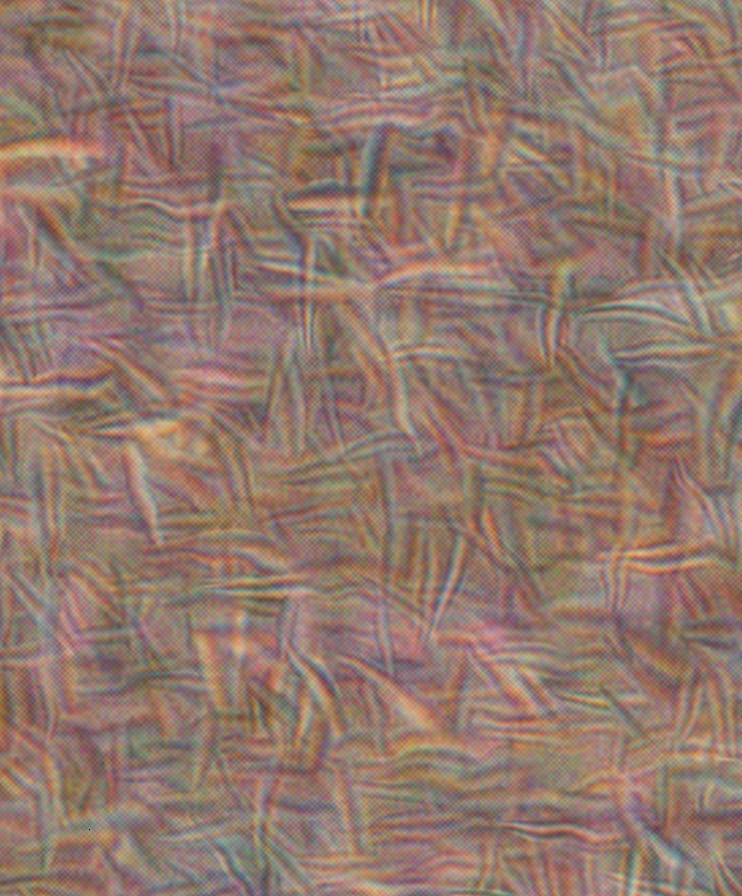
Write a Shadertoy shader that draws this texture.

```glsl
vec3 hash3(vec3 p) {
    p = fract(p * vec3(0.1031, 0.1030, 0.0973));
    p += dot(p, p.yxz + 33.33);
    return fract((p.xxy + p.yxx) * p.zyx);
}

vec3 colorNoise(vec2 p, float seed) {
    vec2 cell = floor(p), f = fract(p);
    f = f * f * (3.0 - 2.0 * f);
    vec3 low = mix(hash3(vec3(cell, seed)), hash3(vec3(cell + vec2(1, 0), seed)), f.x);
    vec3 high = mix(hash3(vec3(cell + vec2(0, 1), seed)), hash3(vec3(cell + 1.0, seed)), f.x);
    return mix(low, high, f.y) - 0.5;
}

// Mostly level strokes, some upright, the rest falling to the right
float strokeAngle(float pick, float spread) {
    float angle = pick < 0.5 ? 0.0 : pick < 0.75 ? 1.57 : -0.85;
    return angle + (spread - 0.5) * (pick < 0.5 ? 0.5 : 0.6);
}

// Packets of a few parallel ridges, with colour fringes from shifted channel phases
vec3 strokes(vec2 p) {
    const float cellSize = 0.048;
    vec2 home = floor(p / cellSize);
    vec3 total = vec3(0.0);
    float energy = 0.012;
    for (int y = -2; y <= 2; y++)
    for (int x = -2; x <= 2; x++)
    for (int layer = 0; layer < 2; layer++) {
        vec2 cell = home + vec2(x, y);
        vec3 place = hash3(vec3(cell + 40.0, float(layer) * 7.0 + 3.0));
        vec3 look = hash3(vec3(cell + 90.0, float(layer) * 11.0 + 17.0));
        vec3 tint = hash3(vec3(cell + 150.0, float(layer) * 5.0 + 29.0));

        float angle = strokeAngle(place.z, look.x);
        vec2 along = vec2(cos(angle), sin(angle));
        vec2 d = p - (cell + place.xy) * cellSize;
        vec2 q = vec2(dot(d, along), dot(d, vec2(-along.y, along.x)));
        q.y += (look.y - 0.5) * 5.0 * q.x * q.x;

        vec2 extent = vec2(mix(0.040, 0.080, look.z), mix(0.013, 0.026, tint.x));
        float weight = max(0.0, 1.0 - dot(q / extent, q / extent));
        weight *= weight * (0.2 + 1.4 * tint.y * tint.y * tint.y);

        // Ridges fan out along the stroke
        float spacing = mix(0.016, 0.042, tint.z * tint.z) * (1.0 + 7.0 * q.x);
        float phase = q.y * 6.2832 / spacing + look.x * 40.0;
        vec3 fringe = vec3(0.0, 0.8, 1.0 + 0.8 * tint.x) * (look.y < 0.5 ? -1.0 : 1.0);
        float accent = smoothstep(0.78, 1.0, look.z);
        vec3 strength = 0.75 + accent * vec3(0.9, 0.7, 0.6);
        vec3 bias = (tint.x - 0.5) * vec3(0.9, 0.1, -0.3) + (look.z - 0.5) * vec3(0.8, 0.9, 0.7);
        total += weight * (strength * cos(phase + fringe) + bias);
        energy += weight * weight;
    }
    return total * inversesqrt(energy);
}

void mainImage(out vec4 fragColor, in vec2 fragCoord) {
    vec2 uv = fragCoord / iResolution.y;
    vec2 warped = uv + 0.010 * colorNoise(uv * 30.0, 5.0).xy;
    vec3 color = vec3(0.568, 0.475, 0.428) + vec3(0.092, 0.089, 0.075) * strokes(warped);

    // Broad drift of light, warmth and pinkness
    vec3 drift = colorNoise(uv * 24.0, 13.0) + 0.6 * colorNoise(uv * 11.0, 53.0);
    color += 0.12 * drift.x + 0.10 * drift.y * vec3(0.7, -0.2, -0.4);
    color += 0.09 * drift.z * vec3(0.1, -0.5, 0.8);

    // Fine woven grain
    vec2 thread = 6.2832 * 165.0 * uv;
    float weave = cos(thread.x) * cos(thread.y);
    color += weave * (0.028 + 0.05 * colorNoise(uv * 40.0, 21.0));
    color += 0.11 * colorNoise(uv * 210.0, 37.0);

    fragColor = vec4(clamp(color, 0.0, 1.0), 1.0);
}
```
